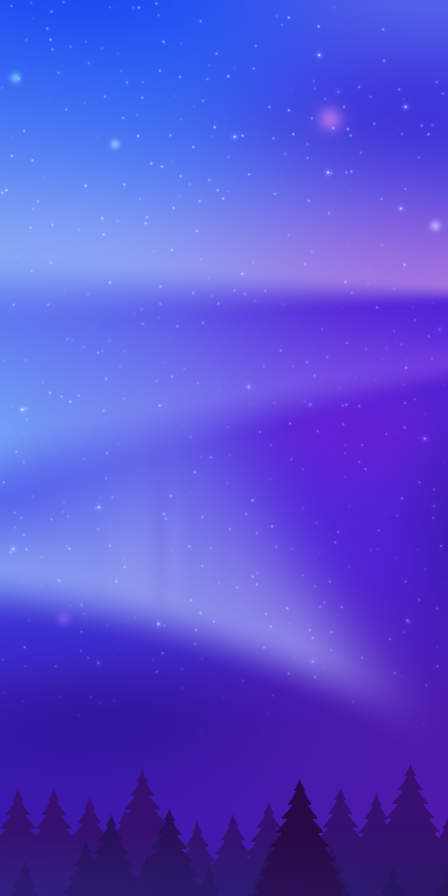
Reproduce this background procedurally as a WebGL 2 fragment shader.

```glsl
#version 300 es
precision highp float;
// Night sky with three soft aurora curtains, scattered stars and a fir forest.
// Each curtain is a curved lower edge with a glow decaying upward; stars come
// from jittered grids and trees from tiered triangles. Canvas width is one unit.
uniform vec2 u_resolution;
out vec4 fragColor;

float hash(vec2 p) {
    p = fract(p * vec2(0.1031, 0.1137));
    p += dot(p, p.yx + 33.33);
    return fract((p.x + p.y) * p.x * 17.0);
}

float noise(float x) {
    float f = fract(x);
    return mix(hash(vec2(floor(x), 7.0)), hash(vec2(floor(x) + 1.0, 7.0)), f * f * (3.0 - 2.0 * f));
}

// Soft elliptical falloff around a centre
float blob(vec2 p, vec2 centre, vec2 size) {
    vec2 d = (p - centre) / size;
    return exp(-dot(d, d));
}

// d is the height above the lower edge of the curtain
float curtain(float d, float softness, float height) {
    return smoothstep(-softness, softness, d) * exp(-pow(max(d, 0.0) / height, 2.0));
}

vec3 skyBase(vec2 p) {
    vec3 low = mix(vec3(0.22, 0.10, 0.68), vec3(0.31, 0.10, 0.68), p.x);
    vec3 middle = mix(vec3(0.30, 0.34, 0.92), vec3(0.31, 0.14, 0.84), smoothstep(0.15, 0.8, p.x));
    vec3 high = mix(vec3(0.18, 0.38, 0.95), vec3(0.27, 0.25, 0.88), smoothstep(0.35, 0.95, p.x));
    vec3 c = mix(low, middle, smoothstep(0.35, 0.8, p.y));
    c = mix(c, high, smoothstep(1.3, 1.6, p.y));
    c = mix(c, vec3(0.08, 0.26, 0.95), 0.8 * blob(p, vec2(0.2, 2.04), vec2(0.45, 0.16)));
    c = mix(c, vec3(0.34, 0.42, 0.93), 0.8 * blob(p, vec2(1.0, 2.02), vec2(0.4, 0.15)));
    c = mix(c, vec3(0.22, 0.17, 0.83), 0.7 * blob(p, vec2(0.92, 1.72), vec2(0.3, 0.13)));
    c = mix(c, vec3(0.42, 0.13, 0.83), 0.7 * blob(p, vec2(0.8, 1.03), vec2(0.24, 0.13)));
    c = mix(c, vec3(0.21, 0.08, 0.64), 0.7 * blob(p, vec2(1.06, 0.78), vec2(0.14, 0.25)));
    c = mix(c, vec3(0.22, 0.15, 0.84), 0.6 * blob(p, vec2(0.1, 0.56), vec2(0.4, 0.08)));
    return mix(c, vec3(0.18, 0.08, 0.62), 0.7 * blob(p, vec2(0.25, 0.39), vec2(0.3, 0.12)));
}

vec3 addAurora(vec3 c, vec2 p) {
    float x = p.x;
    // Broad upper curtain
    float upper = curtain(p.y - 1.352 + 0.01 * x, mix(0.09, 0.025, x), mix(0.34, 0.22, x));
    c = mix(c, mix(vec3(0.58, 0.69, 0.97), vec3(0.65, 0.47, 0.88), smoothstep(0.15, 1.0, x)), upper * 0.94);
    // Rising middle curtain
    float middle = curtain(p.y - 0.95 - 0.25 * x + 0.035 * x * x, mix(0.1, 0.03, x), mix(0.37, 0.09, x));
    c = mix(c, mix(vec3(0.47, 0.66, 0.97), vec3(0.52, 0.27, 0.90), x), middle * mix(0.93, 0.65, x));
    // Falling lower curtain with faint upright rays
    float height = 0.14 + 0.22 * blob(vec2(x, 0.0), vec2(0.42, 0.0), vec2(0.27, 1.0));
    float lower = curtain(p.y - 0.68 + 0.13 * x + 0.2 * x * x, 0.07, height);
    lower *= 1.0 - smoothstep(0.65, 1.0, x);
    float rays = (noise(x * 28.0) - 0.5) * blob(p, vec2(0.32, 0.82), vec2(0.18, 0.16));
    vec3 lowerColor = mix(vec3(0.55, 0.65, 0.95), vec3(0.58, 0.49, 0.90), x);
    return mix(c, lowerColor, clamp(lower * (0.95 + 0.2 * rays), 0.0, 1.0));
}

vec3 stars(vec2 p) {
    vec3 light = vec3(0.0);
    for (int i = 0; i < 3; i++) {
        float scale = 6.0 + 9.0 * float(i);
        vec2 cell = floor(p * scale);
        vec2 seed = cell + 41.0 * float(i);
        vec2 jitter = vec2(hash(seed + 3.1), hash(seed + 19.7)) * 0.8 + 0.1;
        float d = length(p - (cell + jitter) / scale);
        float bright = hash(seed + 8.3);
        vec3 tint = mix(vec3(0.65, 0.85, 1.0), vec3(0.8, 0.2, 0.5), step(0.9, hash(seed + 5.9)));
        float core = exp(-d * d / 0.000007);
        float halo = i == 0 ? 0.25 * exp(-d * d / 0.00006) : 0.0;
        light += tint * (core + halo) * smoothstep(0.55, 1.0, bright) * (0.6 - 0.12 * float(i));
    }
    return light * smoothstep(0.3, 0.6, p.y) * mix(0.65, 1.0, smoothstep(1.4, 1.7, p.y));
}

// Coverage of one fir whose branches flare at the bottom of each tier
float fir(vec2 p, vec2 tip) {
    float x = abs(p.x - tip.x);
    float drop = tip.y - p.y;
    float tier = fract((drop + 0.2 * x) / 0.034 + 0.15);
    float halfWidth = min(drop * 0.4, 0.13) + min(drop * 0.2, 0.014) * (tier - 0.6);
    float px = 1.0 / u_resolution.x;
    return smoothstep(-px, px, halfWidth - x) * step(0.0, drop);
}

void main() {
    vec2 p = gl_FragCoord.xy / u_resolution.x;
    vec3 color = addAurora(skyBase(p), p) + stars(p);

    // Larger glowing stars
    color += vec3(0.38, 0.17, 0.06) * blob(p, vec2(0.737, 1.734), vec2(0.026));
    color += vec3(0.2, 0.3, 0.1) * blob(p, vec2(0.035, 1.826), vec2(0.011));
    color += vec3(0.2, 0.28, 0.1) * blob(p, vec2(0.257, 1.678), vec2(0.01));
    color += vec3(0.2, 0.3, 0.1) * blob(p, vec2(0.972, 1.496), vec2(0.011));
    color += vec3(0.16, 0.08, 0.06) * blob(p, vec2(0.142, 0.617), vec2(0.014));

    // Forest rows with a few taller firs
    float back = max(fir(p, vec2(0.318, 0.282)), fir(p, vec2(0.916, 0.295)));
    float front = max(fir(p, vec2(0.248, 0.182)), fir(p, vec2(0.378, 0.195)));
    for (int i = 0; i < 13; i++) {
        float n = float(i);
        float wave = cos(0.75 * (n - 0.5));
        back = max(back, fir(p, vec2(0.04 + 0.08 * n, 0.204 + 0.038 * wave)));
        front = max(front, fir(p, vec2(0.055 + 0.137 * n, 0.095 + 0.03 * sin(n * 1.9 - 0.6))));
    }
    float mist = 1.0 - smoothstep(0.0, 0.17, p.y);
    vec3 blueMist = mix(vec3(0.18, 0.15, 0.54), vec3(0.15, 0.10, 0.40), p.x);
    color = mix(color, mix(vec3(0.21, 0.06, 0.44), blueMist, mist * 0.7), back);
    color = mix(color, mix(vec3(0.16, 0.06, 0.35), blueMist, mist * 0.5), front);
    color = mix(color, mix(vec3(0.16, 0.03, 0.27), blueMist, mist * 0.35), fir(p, vec2(0.669, 0.262)));
    fragColor = vec4(clamp(color, 0.0, 1.0), 1.0);
}
```
